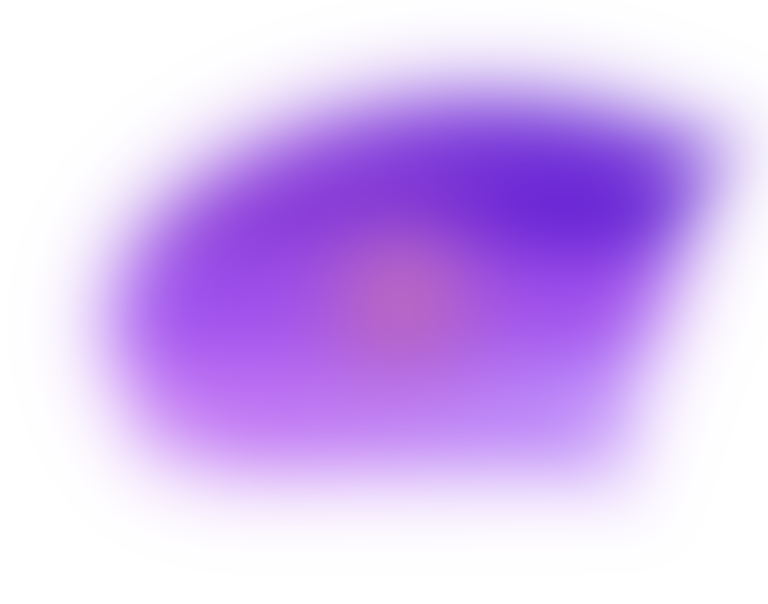
Write a WebGL 2 fragment shader that draws this background.

```glsl
#version 300 es
precision highp float;

uniform vec2 u_resolution;
out vec4 fragColor;

// Lengths are in canvas heights, measured from the canvas centre
const vec2 DOME_CENTER = vec2(0.159, -0.047);
const vec2 DOME_RADII = vec2(0.605, 0.385);
const vec2 RIGHT_NORMAL = vec2(0.951, -0.309);
const float RIGHT_OFFSET = 0.443;
const float FLOOR_Y = -0.279;
const float CORNER_ROUNDING = 0.10;
const float BLUR_SIGMA = 0.065;

const vec2 GLOW_CENTER = vec2(0.030, 0.003);
const float GLOW_SIGMA = 0.095;
const float GLOW_STRENGTH = 0.80;

const vec3 PAPER = vec3(1.0);
const vec3 TOP_LEFT = vec3(0.545, 0.235, 0.855);
const vec3 TOP_RIGHT = vec3(0.415, 0.150, 0.835);
const vec3 MIDDLE = vec3(0.620, 0.310, 0.925);
const vec3 BOTTOM_LEFT = vec3(0.735, 0.430, 0.950);
const vec3 BOTTOM_RIGHT = vec3(0.720, 0.500, 0.970);
const vec3 GLOW = vec3(0.735, 0.420, 0.740);

float ellipseDistance(vec2 p, vec2 radii) {
    float level = max(length(p / radii), 1e-3);
    float slope = max(length(p / (radii * radii)), 1e-3);
    return level * (level - 1.0) / slope;
}

float smoothMax(float a, float b, float k) {
    float h = max(k - abs(a - b), 0.0) / k;
    return max(a, b) + 0.25 * h * h * k;
}

// Elliptic dome cut by a slanted right side and a flat floor
float blobDistance(vec2 p) {
    float dome = ellipseDistance(p - DOME_CENTER, DOME_RADII);
    float side = dot(p, RIGHT_NORMAL) - RIGHT_OFFSET;
    float ground = FLOOR_Y - p.y;
    return smoothMax(smoothMax(dome, side, CORNER_ROUNDING), ground, CORNER_ROUNDING);
}

// Coverage of a Gaussian-blurred edge
float blurredCoverage(float dist) {
    float x = clamp(dist / BLUR_SIGMA, -5.0, 5.0);
    return 1.0 / (1.0 + exp(1.6 * x + 0.07 * x * x * x));
}

vec3 blobColor(vec2 p) {
    float across = smoothstep(-0.30, 0.36, p.x);
    vec3 top = mix(TOP_LEFT, TOP_RIGHT, across);
    vec3 bottom = mix(BOTTOM_LEFT, BOTTOM_RIGHT, across);
    vec3 color = mix(bottom, MIDDLE, smoothstep(-0.18, 0.02, p.y));
    color = mix(color, top, smoothstep(-0.02, 0.17, p.y));

    // Warm inner glow
    vec2 q = (p - GLOW_CENTER) / GLOW_SIGMA;
    return mix(color, GLOW, GLOW_STRENGTH * exp(-0.5 * dot(q, q)));
}

void main() {
    vec2 p = (gl_FragCoord.xy - 0.5 * u_resolution) / u_resolution.y;
    float coverage = blurredCoverage(blobDistance(p));
    fragColor = vec4(mix(PAPER, blobColor(p), coverage), 1.0);
}
```
